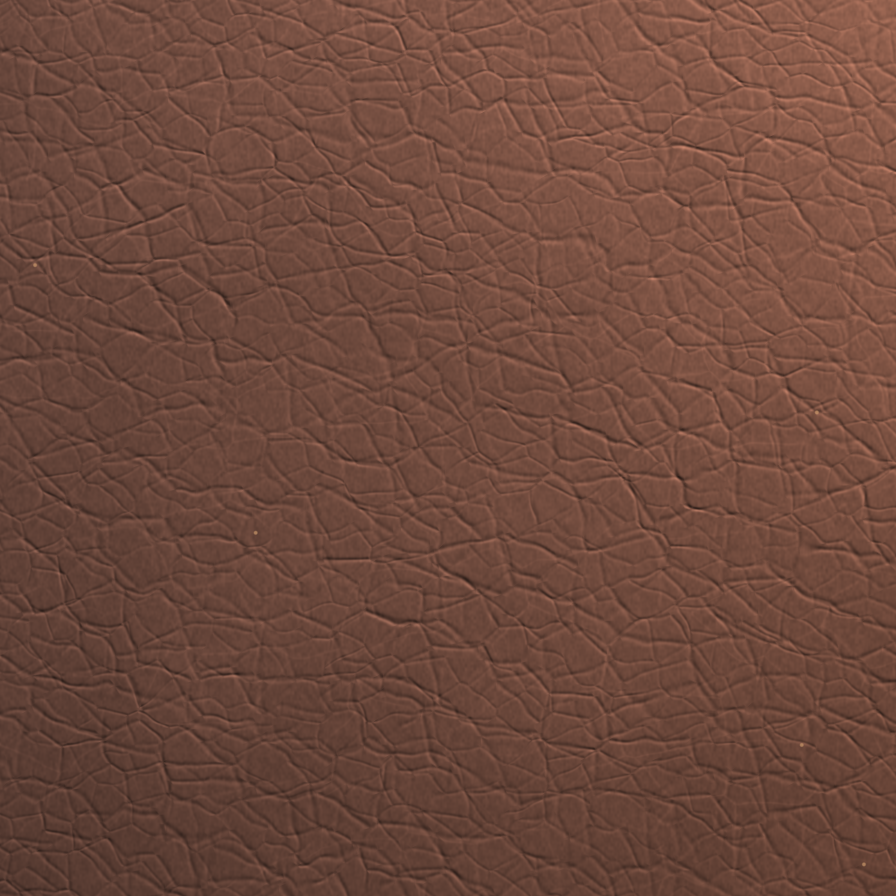
Write a Shadertoy shader that draws this texture.

```glsl
float hash(vec2 p) {
    return fract(sin(dot(p, vec2(127.1, 311.7))) * 43758.5453);
}

vec2 hash2(vec2 p) {
    return vec2(hash(p), hash(p + 57.3));
}

float noise(vec2 p) {
    vec2 i = floor(p), f = fract(p);
    f = f * f * (3.0 - 2.0 * f);
    return mix(mix(hash(i), hash(i + vec2(1, 0)), f.x),
               mix(hash(i + vec2(0, 1)), hash(i + vec2(1, 1)), f.x), f.y);
}

vec2 toCentre(vec2 id, vec2 p) {
    return id + 0.1 + 0.8 * hash2(id) - p;
}

// Distance to the closest border of the cell that holds p
float cellBorder(vec2 p) {
    vec2 cell = floor(p), nearest = vec2(9.0), home = cell;
    for (int y = -1; y <= 1; y++)
    for (int x = -1; x <= 1; x++) {
        vec2 id = cell + vec2(x, y), r = toCentre(id, p);
        if (dot(r, r) < dot(nearest, nearest)) {
            nearest = r;
            home = id;
        }
    }
    float border = 9.0;
    for (int y = -2; y <= 2; y++)
    for (int x = -2; x <= 2; x++) {
        if (x == 0 && y == 0) continue;
        vec2 r = toCentre(home + vec2(x, y), p);
        border = min(border, dot(0.5 * (nearest + r), normalize(r - nearest)));
    }
    return border;
}

// Depth of one net of creases, turned by an angle and fading along its lines
float creases(vec2 p, float scale, float width, float angle) {
    float c = cos(angle), s = sin(angle);
    vec2 q = mat2(c, s, -s, c) * (p * vec2(0.93, 1.08)) * scale + 17.0 * angle;
    float d = cellBorder(q) / scale;
    float strength = 0.55 + 0.7 * noise(p * 12.0 + angle * 31.0);
    float w = width * (0.75 + 0.5 * noise(p * 24.0 + angle * 9.0));
    return strength * exp(-d * d / (w * w));
}

// Gentle bends plus a small tremble of the lines
vec2 bent(vec2 p) {
    vec2 bend = vec2(noise(p * 9.0), noise(p * 9.0 + 31.0)) - 0.5;
    vec2 wobble = vec2(noise(p * 50.0 + 5.0), noise(p * 50.0 + 77.0)) - 0.5;
    return p + 0.02 * bend + 0.007 * wobble;
}

float leatherHeight(vec2 p) {
    vec2 q = bent(p);
    float h = -creases(q, 14.0, 0.0033, 0.25);
    h -= 0.85 * creases(q, 19.0, 0.0028, 1.1);
    h -= 0.55 * creases(q, 25.0, 0.0023, 2.3);
    // Soft swelling and pores of the skin
    h += 0.55 * noise(p * 60.0) + 0.24 * noise(p * vec2(210.0, 150.0));
    return h;
}

void mainImage(out vec4 fragColor, in vec2 fragCoord) {
    vec2 uv = fragCoord / iResolution.xy;
    vec2 p = fragCoord / iResolution.y;

    // Relief lit from the upper right, with thin pale stretch lines
    float h = leatherHeight(p);
    float slope = h - leatherHeight(p + 0.0019 * vec2(0.5, 0.86));
    float relief = 0.42 * slope + 0.02 * min(h, 0.0);
    relief += 0.08 * creases(bent(p), 12.0, 0.0019, 3.0);

    // Broad light falling off from the top right corner
    float corner = uv.x * uv.y;
    float light = 0.82 + 0.18 * uv.y + 0.08 * uv.x + 0.25 * corner * corner;
    light += 0.08 * (noise(p * 3.0) - 0.5) + 0.06 * (noise(p * 9.0 + 3.0) - 0.5);

    // Fine fibre grain
    float grain = noise(p * vec2(400.0, 190.0)) + noise(p * 300.0 + 9.0) - 1.0;
    vec3 color = vec3(0.443, 0.296, 0.244) * light * (1.0 + relief + 0.085 * grain);
    color *= mix(vec3(0.985, 1.0, 1.02), vec3(1.015, 1.0, 0.98), uv.x);

    // Rare pale dust specks
    vec2 id = floor(p * 16.0);
    vec2 offset = fract(p * 16.0) - 0.2 - 0.6 * hash2(id + 4.0);
    float speck = step(0.965, hash(id + 12.0)) * (1.0 - smoothstep(0.015, 0.05, length(offset)));
    color = mix(color, vec3(0.8, 0.6, 0.42), 0.7 * speck);

    fragColor = vec4(color, 1.0);
}
```
